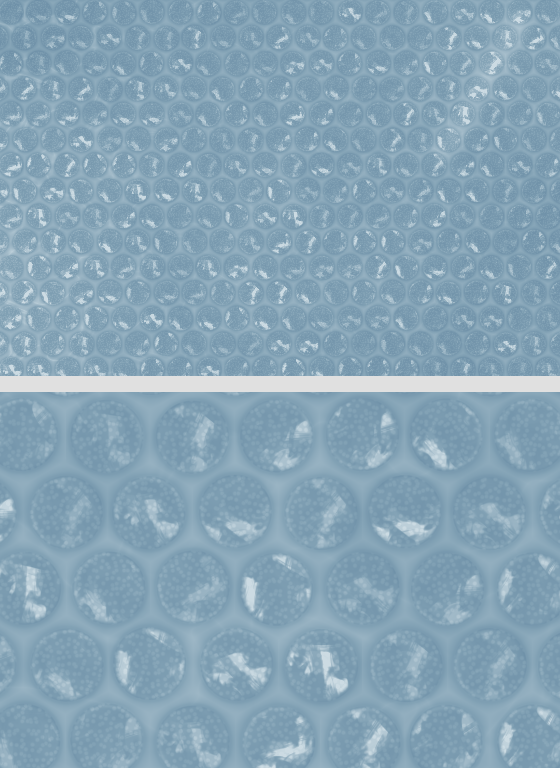
Top, the full canvas; bottom, a detail of the centre.
This texture is drawn by a Shadertoy shader. Its source:

```glsl
const float PITCH = 0.0752;             // bubble spacing, in canvas heights
const float ROW_STEP = 0.902;           // row spacing, in pitches
const float RADIUS = 0.43;              // bubble radius, in pitches
const vec2 ANCHOR = vec2(0.517, 0.628); // centre of one bubble

const vec3 SHADE = vec3(0.42, 0.555, 0.65);
const vec3 MID = vec3(0.51, 0.635, 0.71);
const vec3 LIGHT = vec3(0.64, 0.735, 0.79);
const vec3 GLINT = vec3(0.80, 0.86, 0.89);

float hash(vec2 p) {
    return fract(sin(dot(p, vec2(127.1, 311.7))) * 43758.5);
}

vec2 turn(vec2 p, float angle) {
    float c = cos(angle), s = sin(angle);
    return vec2(c * p.x - s * p.y, s * p.x + c * p.y);
}

// Layered, warped sines, roughly -1 to 1
float waves(vec2 p, float seed) {
    float sum = 0.0, amp = 0.5;
    for (int i = 0; i < 4; i++) {
        p = turn(p, 1.2);
        p += 0.7 * sin(p.yx + seed);
        sum += amp * sin(p.x + seed);
        p *= 1.9;
        amp *= 0.55;
    }
    return sum;
}

// Distance to the nearest scattered point
float cellular(vec2 p) {
    vec2 cell = floor(p);
    float nearest = 2.0;
    for (int y = -1; y <= 1; y++)
    for (int x = -1; x <= 1; x++) {
        vec2 id = cell + vec2(x, y);
        vec2 point = id + vec2(hash(id), hash(id + 37.0));
        nearest = min(nearest, length(p - point));
    }
    return nearest;
}

float ring(float d, float radius, float width) {
    float x = (d - radius) / width;
    return exp(-x * x);
}

float segmentDistance(vec2 p, vec2 a, vec2 b) {
    vec2 ab = b - a;
    return length(p - a - ab * clamp(dot(p - a, ab) / dot(ab, ab), 0.0, 1.0));
}

// Offset from the nearest bubble centre (xy) and its lattice id (zw)
vec4 nearestBubble(vec2 q) {
    vec4 best = vec4(9.0);
    float row = floor(q.y / ROW_STEP + 0.5);
    for (int i = -1; i <= 1; i++) {
        float r = row + float(i);
        float shift = 0.5 * mod(r, 2.0);
        float col = floor(q.x - shift + 0.5);
        vec2 id = vec2(col, r);
        vec2 jitter = 0.04 * (vec2(hash(id), hash(id + 11.0)) - 0.5);
        vec2 offset = q - vec2(col + shift, r * ROW_STEP) - jitter;
        if (length(offset) < length(best.xy)) best = vec4(offset, id);
    }
    return best;
}

// Broad light across the sheet
float sheetLight(vec2 p) {
    float leftGlow = smoothstep(0.6, 0.0, p.x) * smoothstep(0.95, 0.55, p.y);
    float fold = segmentDistance(p, vec2(1.38, 0.94), vec2(1.18, 0.60));
    return 0.10 * waves(p * 4.0, 2.3) + 0.13 * leftGlow
         + 0.26 * exp(-fold * fold / 0.0012);
}

// Film between bubbles, with thin wrinkles
float filmTone(vec2 q, float d, float wrinkling) {
    float crease = pow(1.0 - min(abs(waves(q * 1.7, 4.1)), 1.0), 7.0);
    return 0.37 + 0.17 * smoothstep(RADIUS, 0.6, d)
         + 0.06 * waves(q * 4.0, 0.7) + wrinkling * crease;
}

// Crumpled cap: ragged bright patches over fine speckle
float bubbleTone(vec2 offset, vec2 id, vec2 q, float light) {
    float seed = 6.283 * hash(id + 5.0);
    vec2 local = turn(offset, seed);
    float patchMask = smoothstep(0.05, 0.45, waves(local * 8.0, seed));
    float streaks = smoothstep(-0.35, 0.4, waves(local * vec2(7.0, 18.0), seed + 2.0));
    float strength = mix(0.25, 0.85, hash(id + 23.0)) + light;
    float inside = smoothstep(RADIUS, RADIUS - 0.08, length(offset));
    float speck = smoothstep(0.5, 0.15, cellular(q * 14.0));
    return 0.20 + 0.17 * speck + 0.07 * waves(local * 14.0, seed + 1.0)
         + inside * strength * patchMask * (0.25 + 0.75 * streaks);
}

vec3 filmColour(float tone) {
    vec3 c = mix(SHADE, MID, clamp(tone / 0.4, 0.0, 1.0));
    c = mix(c, LIGHT, clamp((tone - 0.4) / 0.4, 0.0, 1.0));
    return mix(c, GLINT, clamp((tone - 0.8) / 0.4, 0.0, 1.0));
}

void mainImage(out vec4 fragColor, in vec2 fragCoord) {
    vec2 p = fragCoord / iResolution.y;
    vec2 q = (p - ANCHOR) / PITCH;
    vec4 bubble = nearestBubble(q);
    float d = length(bubble.xy);
    float edge = 1.0 / (iResolution.y * PITCH);
    float light = sheetLight(p);
    float wrinkling = 0.10 + 0.22 * smoothstep(0.6, 0.0, p.x);

    float cap = bubbleTone(bubble.xy, bubble.zw, q, light);
    float film = filmTone(q, d, wrinkling);
    float tone = mix(film, cap, smoothstep(RADIUS + edge, RADIUS - edge, d));

    // Rim: lit on one side, shaded just outside
    float facing = 0.5 + 0.5 * sin(atan(bubble.y, bubble.x) + 6.283 * hash(bubble.zw));
    tone += 0.20 * facing * ring(d, RADIUS - 0.03, 0.025);
    tone -= 0.14 * (1.0 - 0.5 * facing) * ring(d, RADIUS + 0.01, 0.03);

    fragColor = vec4(filmColour(tone + light), 1.0);
}
```
